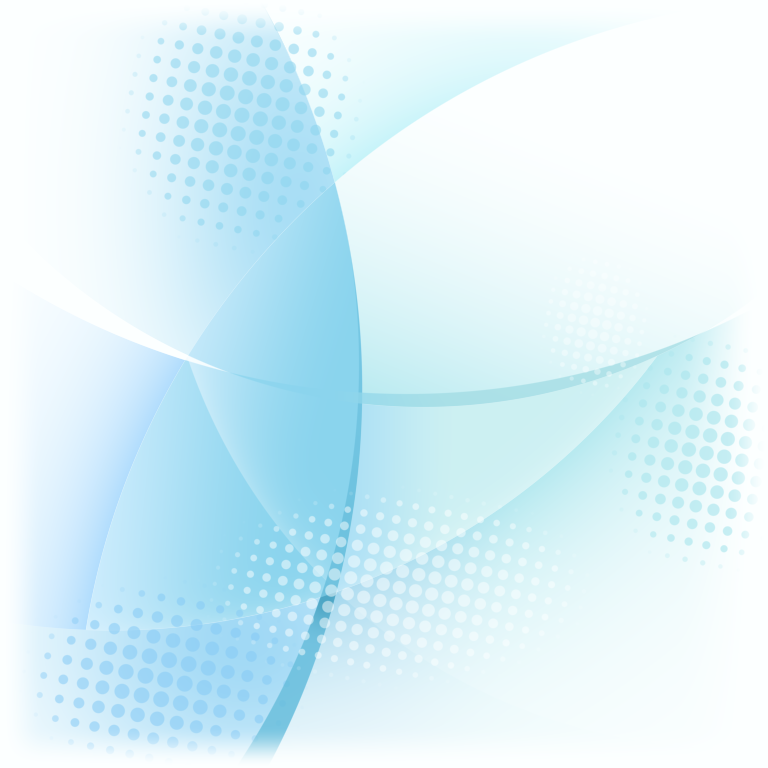
Give the GLSL for this background, as a Shadertoy shader.

```glsl
#define WHITE vec3(0.99, 1.0, 1.0)
#define SKY vec3(0.66, 0.87, 0.96)
#define PALE_SKY vec3(0.82, 0.93, 0.99)
#define DEEP_SKY vec3(0.54, 0.83, 0.93)
#define AQUA vec3(0.67, 0.90, 0.93)
#define PALE_AQUA vec3(0.80, 0.94, 0.95)
#define TEAL vec3(0.38, 0.73, 0.85)
#define DOT_TILT 0.2
#define DOT_FILL 0.40
#define BORDER 0.055

float circle(vec2 p, vec2 center, float radius) {
    return length(p - center) - radius;
}

// Antialiased coverage of the inside of a distance field
float inside(float d) {
    float blur = 0.8 / iResolution.y;
    return 1.0 - smoothstep(-blur, blur, d);
}

float glow(vec2 p, vec2 center, vec2 radii) {
    vec2 q = (p - center) / radii;
    return exp(-dot(q, q));
}

// Tilted dots which shrink away from the center of their patch
float halftone(vec2 p, vec2 center, vec2 radii, float pitch) {
    float c = cos(DOT_TILT), s = sin(DOT_TILT);
    mat2 turn = mat2(c, s, -s, c);
    vec2 q = turn * (p - center);
    vec2 cell = pitch * round(q / pitch);
    vec2 offset = (transpose(turn) * cell) / radii;
    float size = 1.0 - smoothstep(0.1, 1.0, length(offset));
    float dotMask = inside(length(q - cell) - pitch * DOT_FILL * sqrt(size));
    return dotMask * smoothstep(0.0, 0.25, size);
}

void mainImage(out vec4 fragColor, in vec2 fragCoord) {
    vec2 p = fragCoord / iResolution.xy;

    // Large arcs
    float archDist = circle(p, vec2(1.0794, 0.0234), 0.980);
    float bowlDist = circle(p, vec2(0.1443, 1.0659), 0.8867);
    float lensDist = circle(p, vec2(0.9505, 0.7708), 0.7448);
    float sailDist = circle(p, vec2(-0.570, 0.492), 1.0417);
    float sail = inside(sailDist);
    float sailInner = inside(circle(p, vec2(-0.470, 0.525), 0.9375));
    float arch = inside(archDist);
    float bowl = inside(bowlDist);
    float lens = inside(lensDist);
    float sagDeep = inside(circle(p, vec2(0.5508, 1.2005), 0.7305));
    float sagFlat = inside(circle(p, vec2(0.530, 1.4531), 0.9661));

    vec3 col = WHITE;

    // Soft shades outside the arch
    float archShade = exp(-max(archDist, 0.0) / 0.085);
    float topLeft = glow(p, vec2(0.39, 0.73), vec2(0.18, 0.32));
    col = mix(col, SKY, sail * (1.0 - arch) * sagDeep * topLeft);
    col = mix(col, SKY + vec3(0.0, -0.02, 0.03),
              (1.0 - arch) * (1.0 - sagFlat) * bowl * archShade * 0.9);
    float topRight = archShade * smoothstep(1.0, 0.4, p.x);
    col = mix(col, AQUA + 0.04, (1.0 - sail) * (1.0 - arch) * topRight * 0.8);

    // Panels above and below the sagging band, right of the sail
    float drop = clamp((0.95 - p.y - 0.4 * (p.x - 0.5)) / 0.47, 0.0, 1.0);
    col = mix(col, AQUA, (1.0 - sail) * arch * sagDeep * drop * drop * 0.8);
    vec3 bowlTint = mix(SKY, PALE_AQUA, smoothstep(0.42, 0.6, p.x));
    col = mix(col, bowlTint, (1.0 - sail) * arch * (1.0 - sagDeep) * bowl);

    // Blue panels left of the sail edge
    float coreDepth = smoothstep(0.18, 0.48, p.x + 0.3 * (0.6 - p.y));
    float sideDepth = smoothstep(0.05, 0.40, p.x + 0.1 * (0.4 - p.y));
    vec3 coreTint = mix(PALE_SKY, DEEP_SKY, coreDepth);
    vec3 sideTint = mix(PALE_SKY + vec3(0.02, 0.01, 0.01), DEEP_SKY, sideDepth);
    col = mix(col, mix(sideTint, coreTint, lens), sail * arch * bowl);

    // Shades below the bowl
    float bowlShade = exp(-max(bowlDist, 0.0) / 0.13);
    vec3 rightTint = mix(SKY - 0.03, AQUA, smoothstep(0.45, 0.7, p.x));
    float rightShade = bowlShade * mix(1.0, 0.85, lens) * smoothstep(1.0, 0.88, p.x);
    col = mix(col, rightTint, (1.0 - sail) * (1.0 - bowl) * (1.0 - sagDeep) * rightShade);
    float lowLeft = glow(p, vec2(0.32, 0.17), vec2(0.25, 0.21));
    col = mix(col, SKY - vec3(0.03, 0.02, 0.0), sail * (1.0 - bowl) * lowLeft);

    // Light rims inside the lens and bowl
    float lensRim = lens * exp(min(lensDist, 0.0) / 0.025) * (1.0 - sagDeep) * bowl;
    float bowlRim = bowl * exp(min(bowlDist, 0.0) / 0.02) * arch * (1.0 - sagDeep);
    col = mix(col, WHITE, 0.25 * max(lensRim, bowlRim));

    // Blue and aqua dots
    float topDots = halftone(p, vec2(0.315, 0.85), vec2(0.18, 0.21), 0.0245);
    float lowDots = halftone(p, vec2(0.215, 0.115), vec2(0.21, 0.15), 0.026);
    float sideDots = halftone(p, vec2(0.92, 0.41), vec2(0.15, 0.18), 0.0235);
    col = mix(col, DEEP_SKY, topDots * (1.0 - arch) * 0.55);
    col = mix(col, DEEP_SKY + vec3(-0.02, -0.04, 0.03), lowDots * 0.55);
    col = mix(col, AQUA, sideDots * (1.0 - bowl) * 0.65);

    // Sail edge, darkest where the arcs meet
    float sailEdge = sail * (1.0 - sailInner);
    float knot = glow(p, vec2(0.425, 0.22), vec2(0.035, 0.035));
    col = mix(col, TEAL, sailEdge * mix(0.75, 0.5, smoothstep(0.2, 0.6, p.y)));
    col = mix(col, TEAL - 0.08, sailEdge * knot * (1.0 - bowl));

    // Sagging band and its white tails
    col = mix(col, mix(DEEP_SKY, AQUA - 0.04, smoothstep(0.4, 0.6, p.x)),
              sagDeep * (1.0 - sagFlat) * 0.75);
    float tailFade = mix(0.9, 0.6, smoothstep(0.24, 0.36, p.x) * step(p.x, 0.6));
    col = mix(col, WHITE, sagFlat * (1.0 - sagDeep) * tailFade);

    // White dots
    float centerDots = halftone(p, vec2(0.52, 0.235), vec2(0.29, 0.15), 0.0215);
    float fineDots = halftone(p, vec2(0.775, 0.58), vec2(0.085, 0.11), 0.0155);
    col = mix(col, WHITE, max(centerDots * 0.5, fineDots * 0.4));

    // Fade into the white border
    vec2 margin = min(p, 1.0 - p);
    vec2 fade = smoothstep(vec2(0.0), vec2(BORDER), margin);
    fragColor = vec4(mix(WHITE, col, fade.x * fade.y), 1.0);
}
```
